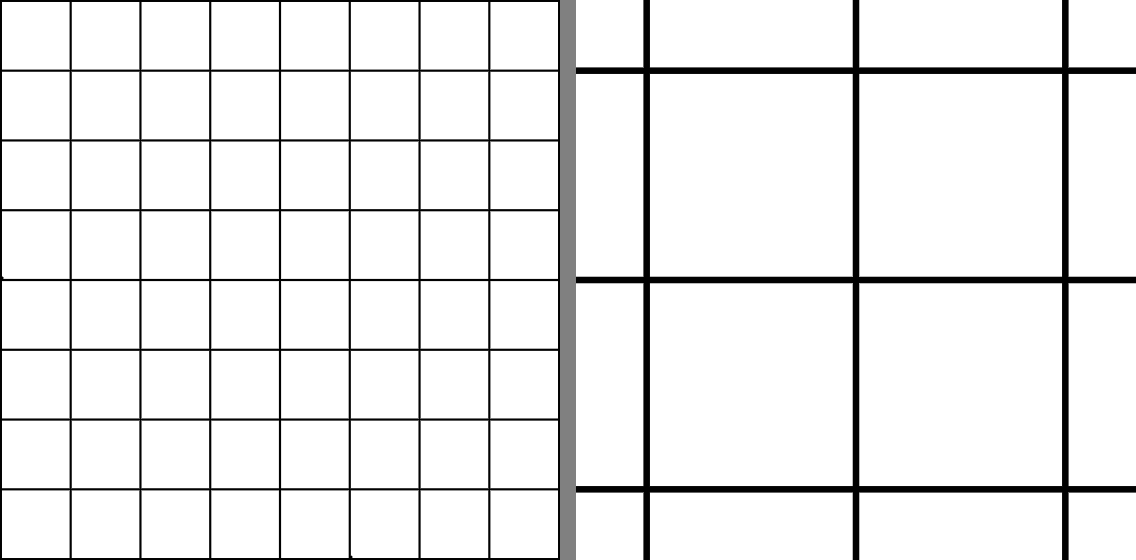
Left: the whole. Right: its middle third, enlarged.
This pattern is drawn by a Shadertoy shader. Its source:

```glsl
// Square grid of thin black rules on white, eight cells across and eight down.
// Each pixel measures its distance to the nearest rule on both axes; two
// joints carry a tiny ink blot. Edges are smoothed over one pixel.

#define CELLS 8.0
#define PITCH 0.1246
#define LINE_WIDTH 0.0039
#define BLOT_RADIUS 0.0026
#define BLOT_OFFSET vec2(0.0022, 0.0036)
#define BLOT_JOINT_LEFT vec2(0.0, 4.0)
#define BLOT_JOINT_BOTTOM vec2(5.0, 0.0)
#define INK vec3(0.005)
#define PAPER vec3(1.0)

// Share of a pixel covered by a shape at signed distance d.
float coverage(float d, float pixel) {
    return clamp(0.5 - d / pixel, 0.0, 1.0);
}

// Signed distance to an ink blot beside the given grid joint.
float blotDistance(vec2 fromCorner, vec2 joint) {
    return length(fromCorner - joint * PITCH - BLOT_OFFSET) - BLOT_RADIUS;
}

void mainImage(out vec4 fragColor, in vec2 fragCoord) {
    float pixel = 1.0 / min(iResolution.x, iResolution.y);
    vec2 centered = (fragCoord - 0.5 * iResolution.xy) * pixel;
    vec2 fromCorner = centered + 0.5 * CELLS * PITCH;

    // Rules: distance to the nearest grid line on each axis
    vec2 joint = clamp(round(fromCorner / PITCH), 0.0, CELLS);
    vec2 toRule = abs(fromCorner - joint * PITCH) - 0.5 * LINE_WIDTH;
    float ink = max(coverage(toRule.x, pixel), coverage(toRule.y, pixel));

    // Wear: small blots at two joints on the border
    float blots = min(blotDistance(fromCorner, BLOT_JOINT_LEFT),
                      blotDistance(fromCorner, BLOT_JOINT_BOTTOM));
    ink = max(ink, coverage(blots, pixel));

    fragColor = vec4(mix(PAPER, INK, ink), 1.0);
}
```
